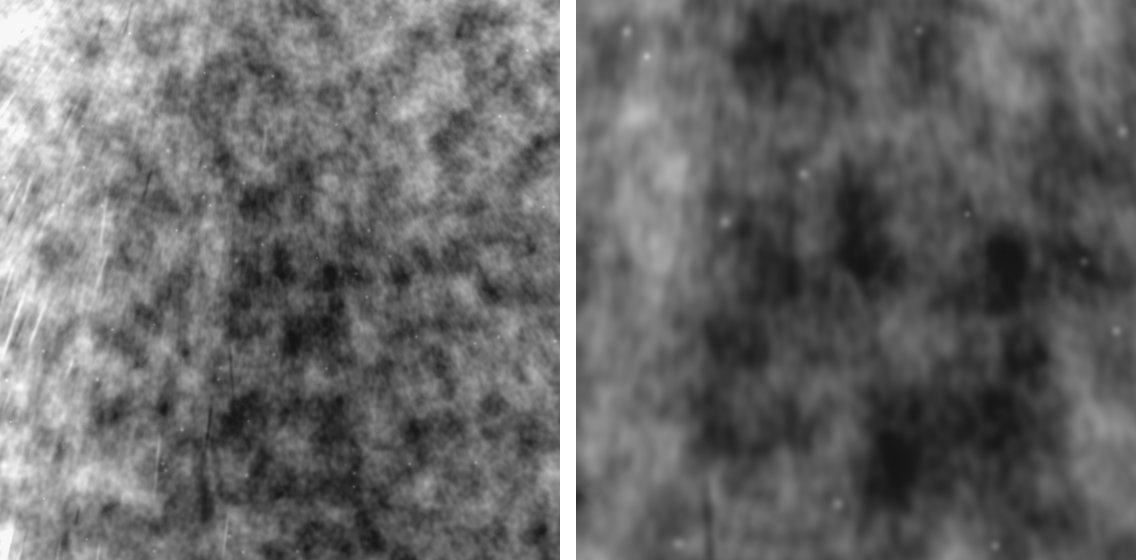
Left, the full canvas; right, a detail of the centre.
A three.js fragment shader for this texture:

```glsl
// Mottled grey mineral surface: cloudy grains fanning downwards, pale left flank, dark hollow.
varying vec2 vUv;

const vec2 FAN_APEX = vec2(0.42, 1.4);
const float BASE_GREY = 0.44;
const float DARKEST = 0.07;
const int STROKES = 34;

// Sine-free hashes
float hash1(vec2 p) {
  vec3 q = fract(vec3(p.xyx) * 0.1031);
  q += dot(q, q.yzx + 33.33);
  return fract((q.x + q.y) * q.z);
}

vec2 hash2(vec2 p) {
  return vec2(hash1(p), hash1(p + 71.7));
}

// Gradient noise, roughly -0.7 to 0.7
float gradientAt(vec2 cell, vec2 offset) {
  float turn = 6.2832 * hash1(cell);
  return dot(vec2(cos(turn), sin(turn)), offset);
}

float noise(vec2 p) {
  vec2 i = floor(p);
  vec2 f = p - i;
  vec2 w = f * f * f * (f * (f * 6.0 - 15.0) + 10.0);
  vec2 e = vec2(1.0, 0.0);
  float low = mix(gradientAt(i, f), gradientAt(i + e, f - e), w.x);
  float high = mix(gradientAt(i + e.yx, f - e.yx), gradientAt(i + 1.0, f - 1.0), w.x);
  return mix(low, high, w.y);
}

float fbm(vec2 p, float gain) {
  float sum = 0.0;
  float amplitude = 1.0;
  for (int i = 0; i < 4; i++) {
    sum += amplitude * noise(p + 40.0);
    p = mat2(1.6, 1.2, -1.2, 1.6) * p + 13.7;
    amplitude *= gain;
  }
  return sum;
}

// Soft bump of given centre and half size
float bump(vec2 p, vec2 centre, vec2 size) {
  vec2 d = (p - centre) / size;
  return exp(-dot(d, d));
}

// Sparse soft dots, one candidate per cell; radius in cell units
float scatter(vec2 p, float share, float radius) {
  vec2 home = floor(p);
  float sum = 0.0;
  for (int y = -1; y <= 1; y++) {
    for (int x = -1; x <= 1; x++) {
      vec2 cell = home + vec2(float(x), float(y));
      vec2 centre = cell + 0.2 + 0.6 * hash2(cell + 5.0);
      float size = radius * mix(0.6, 1.2, hash1(cell + 23.0));
      float present = step(hash1(cell + 51.0), share);
      sum += present * bump(p, centre, vec2(size));
    }
  }
  return sum;
}

// Tapered line: 1 on its axis, fading to both ends
float stroke(vec2 p, vec2 centre, vec2 dir, float halfLength, float width) {
  vec2 d = p - centre;
  float along = dot(d, dir) / halfLength;
  float across = (d.x * dir.y - d.y * dir.x) / width;
  return exp(-across * across) * (1.0 - smoothstep(0.2, 1.0, abs(along)));
}

// Fine scratches along the fan, crowded to the left
float scratches(vec2 p) {
  float sum = 0.0;
  for (int i = 0; i < STROKES; i++) {
    vec2 seed = vec2(float(i) * 3.0 + 2.0, 17.0);
    vec2 centre = hash2(seed);
    centre.x = 0.01 + 0.5 * pow(centre.x, 3.0);
    float wobble = 0.3 * (hash1(seed + 9.0) - 0.5);
    vec2 dir = normalize(centre - FAN_APEX + vec2(wobble, 0.0));
    float halfLength = mix(0.02, 0.08, hash1(seed + 31.0));
    float tone = hash1(seed + 43.0) < 0.6 ? 0.14 : -0.14;
    sum += tone * stroke(p, centre, dir, halfLength, 0.0035);
  }
  return sum;
}

// Broad light and shade
float shading(vec2 p, float flank) {
  float grey = BASE_GREY + 0.30 * flank;
  grey += 0.13 * smoothstep(0.55, 1.0, p.y);
  grey -= 0.18 * bump(p, vec2(0.60, 0.06), vec2(0.27, 0.36));
  grey -= 0.15 * bump(p, vec2(0.54, 0.46), vec2(0.16, 0.17));
  grey -= 0.12 * bump(p, vec2(0.43, 0.83), vec2(0.12, 0.18));
  return grey;
}

// Keeps the deepest shade from flattening out
float softFloor(float grey) {
  float d = grey - DARKEST;
  return DARKEST + 0.5 * (d + sqrt(d * d + 0.006));
}

void main() {
  vec2 fromApex = vUv - FAN_APEX;
  vec2 fan = vec2(atan(fromApex.x, -fromApex.y), length(fromApex));
  float flankWidth = mix(0.14, 0.25, vUv.y);
  float flank = exp(-pow(vUv.x / flankWidth, 2.0));
  float lower = 1.0 - smoothstep(0.4, 0.95, vUv.y);

  float grey = shading(vUv, flank);
  grey += mix(0.33, 0.21, lower) * fbm(vUv * 10.0, 0.72);
  grey += mix(0.07, 0.24, lower) * fbm(fan * vec2(16.0, 9.0), 0.66);
  float fibres = noise(fan * vec2(50.0, 11.0)) + 0.7 * noise(fan * vec2(100.0, 24.0) + 8.0);
  grey += fibres * mix(0.02, 0.15, flank) * mix(0.5, 1.0, lower);

  grey -= 0.15 * scatter(vUv * 13.0 + 0.15 * fbm(vUv * 30.0, 0.6), 0.28, 0.24);
  grey += 0.18 * scatter(vUv * 42.0, 0.04, 0.13);
  grey += scratches(vUv);
  grey += 0.13 * stroke(vUv, vec2(0.38, 0.14), normalize(vec2(-0.16, 1.0)), 0.16, 0.008);

  gl_FragColor = vec4(vec3(min(softFloor(grey), 0.97)), 1.0);
}
```
